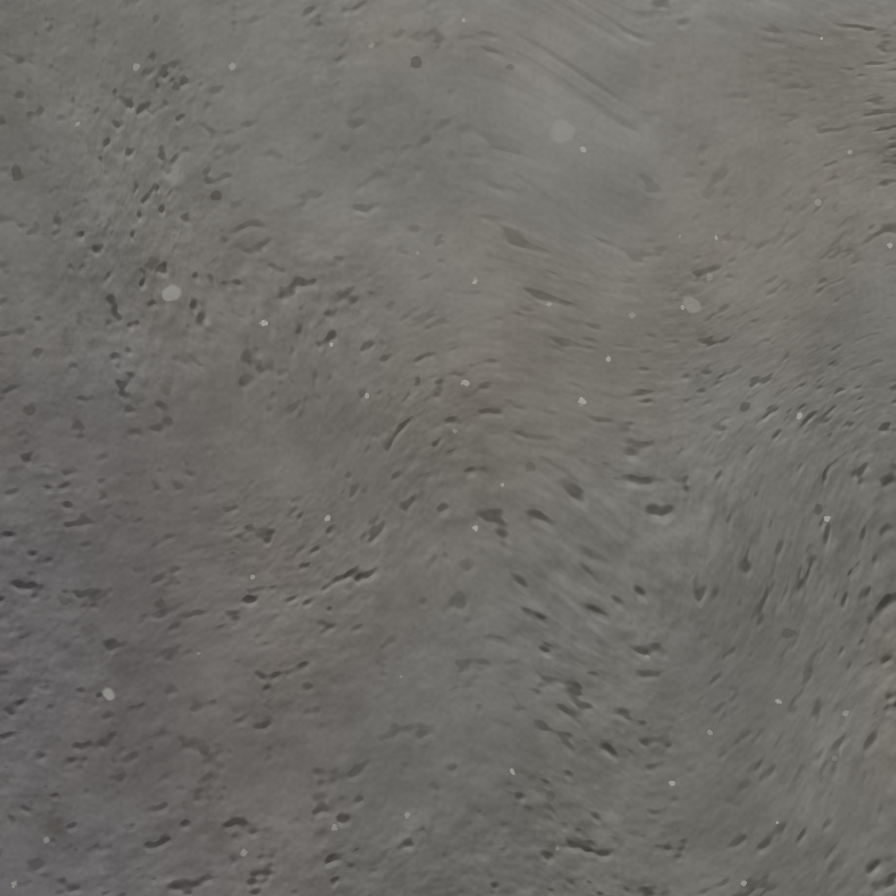
Give the GLSL for this texture, as a Shadertoy shader.

```glsl
// Worn grey concrete: soft light falloff, tilted rough grain, pits, pale chips and stains.

float hash(vec2 p) {
    return fract(sin(dot(p, vec2(127.1, 311.7))) * 43758.5453);
}

vec2 hash2(vec2 p) {
    return vec2(hash(p), hash(p + 37.3));
}

mat2 rotation(float angle) {
    float c = cos(angle), s = sin(angle);
    return mat2(c, -s, s, c);
}

float noise(vec2 p) {
    vec2 cell = floor(p), f = fract(p);
    f = f * f * (3.0 - 2.0 * f);
    float low = mix(hash(cell), hash(cell + vec2(1, 0)), f.x);
    float high = mix(hash(cell + vec2(0, 1)), hash(cell + vec2(1, 1)), f.x);
    return mix(low, high, f.y);
}

float fbm(vec2 p, int octaves) {
    float sum = 0.0, total = 0.0, amplitude = 1.0;
    for (int i = 0; i < octaves; i++) {
        sum += amplitude * noise(p);
        total += amplitude;
        amplitude *= 0.55;
        p = rotation(0.5) * p * 2.03 + 17.1;
    }
    return sum / total;
}

// Round falloff of a broad patch of light or shade
float glow(vec2 p, vec2 centre, float tightness) {
    vec2 d = p - centre;
    return exp(-dot(d, d) * tightness);
}

// Height of the rough surface, stretched along the grain
float grainHeight(vec2 p, float tilt) {
    vec2 q = rotation(tilt) * p;
    return fbm(q * vec2(52.0, 88.0), 3);
}

// Difference of heights along the light: lit lower rims, shaded upper walls
float relief(vec2 p, vec2 toLight, float reach, float tilt) {
    return grainHeight(p - toLight * reach, tilt) - grainHeight(p + toLight * reach, tilt);
}

// Ragged blobs scattered one per cell; share is the part of cells that hold one
float specks(vec2 p, float cells, float share, float radius, float seed) {
    float ragged = fbm(p * 0.9 / radius + seed, 2) - 0.5;
    vec2 home = floor(p * cells);
    float mask = 0.0;
    for (int y = -1; y <= 1; y++) {
        for (int x = -1; x <= 1; x++) {
            vec2 cell = home + vec2(x, y);
            vec2 centre = (cell + hash2(cell + seed)) / cells;
            float size = radius * mix(0.5, 1.1, hash(cell + seed + 5.7));
            float present = step(hash(cell + seed + 11.9), share);
            float d = length(p - centre) + ragged * size * 1.5;
            float blob = 1.0 - smoothstep(size * 0.6, size * 1.15, d);
            mask = max(mask, blob * present * mix(0.35, 1.0, hash(cell + seed + 23.1)));
        }
    }
    return mask;
}

void mainImage(out vec4 fragColor, in vec2 fragCoord) {
    vec2 p = fragCoord / iResolution.xy;

    const vec3 concrete = vec3(0.429, 0.424, 0.403);
    const vec3 chipColour = vec3(0.63, 0.63, 0.60);
    const vec3 stainColour = vec3(0.27, 0.26, 0.235);
    const vec3 warmTint = vec3(0.010, 0.001, -0.010);
    const vec3 violetTint = vec3(0.004, -0.006, 0.016);

    // Broad light and faint colour drift
    float sheen = glow(p, vec2(0.66, 1.02), 5.0);
    float shade = glow(p, vec2(0.0, 0.22), 5.0);
    vec3 colour = concrete + 0.072 * sheen - 0.036 * shade;
    colour += warmTint * (fbm(p * 3.5 + 4.0, 3) - 0.42) * 2.0;
    colour += violetTint * shade;

    // Mottling and grain, rougher in patches and calmer under the sheen
    float patches = smoothstep(0.3, 0.72, fbm(p * 6.0 + 9.0, 3));
    float roughness = mix(0.5, 1.25, patches) * (1.0 - 0.5 * sheen);
    float tilt = 0.22 + 0.3 * (noise(p * 4.0) - 0.5);
    vec2 toLight = normalize(vec2(-0.35, 1.0));
    colour += 0.085 * (fbm(p * 13.0 + 2.0, 3) - 0.5);
    colour += 0.070 * roughness * (grainHeight(p, tilt) - 0.5);
    colour += 0.085 * roughness * relief(p, toLight, 0.0026, tilt);
    colour += 0.022 * (noise(p * 230.0) - 0.5);

    // Short dark pits with a paler lower rim
    vec2 q = rotation(tilt) * p;
    vec2 pitScale = vec2(46.0, 85.0);
    float pit = smoothstep(0.64, 0.86, fbm(q * pitScale + 61.0, 2));
    float rim = smoothstep(0.64, 0.86, fbm((q + vec2(0.0, 0.006)) * pitScale + 61.0, 2));
    colour += roughness * (0.050 * rim * (1.0 - pit) - 0.115 * pit);

    // Stains, large chips and tiny bright flecks
    colour = mix(colour, stainColour, 0.75 * specks(p, 3.0, 0.14, 0.024, 3.0));
    colour = mix(colour, stainColour, 0.55 * specks(p, 13.0, 0.16, 0.008, 19.0));
    colour = mix(colour, chipColour, 0.75 * specks(p, 5.0, 0.24, 0.014, 41.0));
    colour = mix(colour, chipColour + 0.06, 0.8 * specks(p, 17.0, 0.15, 0.0042, 73.0));

    fragColor = vec4(clamp(colour, 0.0, 1.0), 1.0);
}
```
